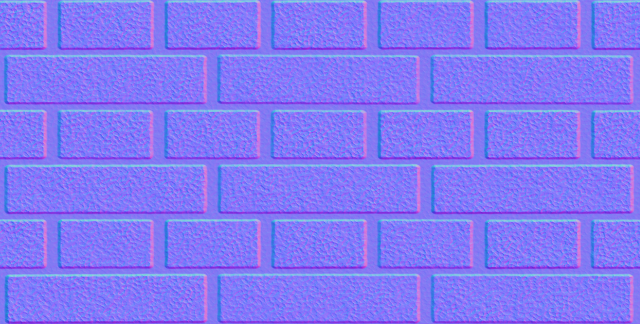
A Shadertoy shader for this texture map:

```glsl
vec2 hash2(vec2 p) {
    return fract(sin(vec2(dot(p, vec2(127.1, 311.7)), dot(p, vec2(269.5, 183.3)))) * 43758.55);
}

// Squared distance to the nearest scattered point
float cellular(vec2 p) {
    vec2 id = floor(p), f = fract(p);
    float nearest = 2.0;
    for (int y = -1; y <= 1; y++)
        for (int x = -1; x <= 1; x++) {
            vec2 cell = vec2(x, y);
            vec2 d = cell + hash2(id + cell) - f;
            nearest = min(nearest, dot(d, d));
        }
    return nearest;
}

float roundedBox(vec2 p, vec2 halfSize, float radius) {
    vec2 q = abs(p) - halfSize + radius;
    return length(max(q, 0.0)) + min(max(q.x, q.y), 0.0) - radius;
}

// Slow undulation from layered sines, about -1 to 1
float swell(vec2 p) {
    float sum = 0.0;
    for (float i = 1.0; i < 5.0; i++)
        sum += sin(dot(p, 11.0 * vec2(cos(i * 2.4), sin(i * 2.4))) * (0.6 + 0.3 * i) + i * 1.7);
    return 0.35 * sum;
}

// Relief of the wall (x) and brick coverage (y); p.x counts short bricks, p.y runs downward
vec2 wallRelief(vec2 p) {
    // Courses alternate between short and long bricks
    float course = floor((p.y + 0.022) / 0.5133);
    float pitch = 1.0 + mod(course, 2.0);
    float column = floor((p.x - 0.99) / pitch + 0.5);
    vec2 center = vec2(0.99 + column * pitch, (course + 0.5) * 0.5133 - 0.022);
    vec2 vary = hash2(vec2(column, course) + 7.0);

    // Slightly shifted bricks, steeper along the level joints
    vec2 q = p - center - (vary - 0.5) * vec2(0.008, 0.005);
    q.y += (vary.x - 0.5) * 0.008 * q.x;
    float edge = roundedBox(q * vec2(1.0, 1.5), vec2(0.5 * pitch - 0.049, 0.349), 0.05);
    edge += 0.0012 * (sin(p.x * 23.0 + vary.x * 6.0) + sin(p.y * 31.0 + vary.y * 6.0)
          + sin(dot(p, vec2(67.0, 59.0))));
    float brick = 1.0 - smoothstep(-0.037, 0.003, edge);

    // Patchy grain with sparse pits, softer in the mortar
    float wave = swell(p);
    vec2 warped = p + 0.006 * sin(p.yx * vec2(41.0, 37.0));
    float grain = 0.0028 * cellular(warped * vec2(38.0, 48.0))
                + 0.0040 * (1.0 - smoothstep(0.0, 0.3, cellular(warped * vec2(21.0, 25.0) + 31.0)))
                + 0.0045 * cellular(warped * 11.0 + 5.0);
    grain *= mix(0.3, 0.9 + 0.3 * vary.y + 0.2 * wave, brick);
    float rise = 0.024 + 0.006 * (vary.x - 0.5) + 0.003 * wave;
    return vec2(rise * brick - grain + 0.0012 * wave, brick);
}

void mainImage(out vec4 fragColor, in vec2 fragCoord) {
    float unit = 6.0 / iResolution.x;
    vec2 p = vec2(fragCoord.x, iResolution.y - fragCoord.y) * unit;

    // Central differences, never finer than a pixel
    vec2 e = vec2(max(0.0055, 0.5 * unit), 0.0);
    vec2 left = wallRelief(p - e.xy), right = wallRelief(p + e.xy);
    vec2 above = wallRelief(p - e.yx), below = wallRelief(p + e.yx);
    vec2 slope = vec2(right.x - left.x, below.x - above.x) / (2.0 * e.x);
    float brick = 0.25 * (left.y + right.y + above.y + below.y);

    // Encode the normal with green pointing up; mortar is a little dimmer
    vec3 normal = normalize(vec3(-slope.x + 0.03, 0.62 * slope.y - 0.05, 1.0));
    vec3 color = 0.5 + 0.5 * normal * vec3(1.0, 1.0, 0.97);
    color.b -= 0.03 * (1.0 - brick);
    fragColor = vec4(color, 1.0);
}
```
